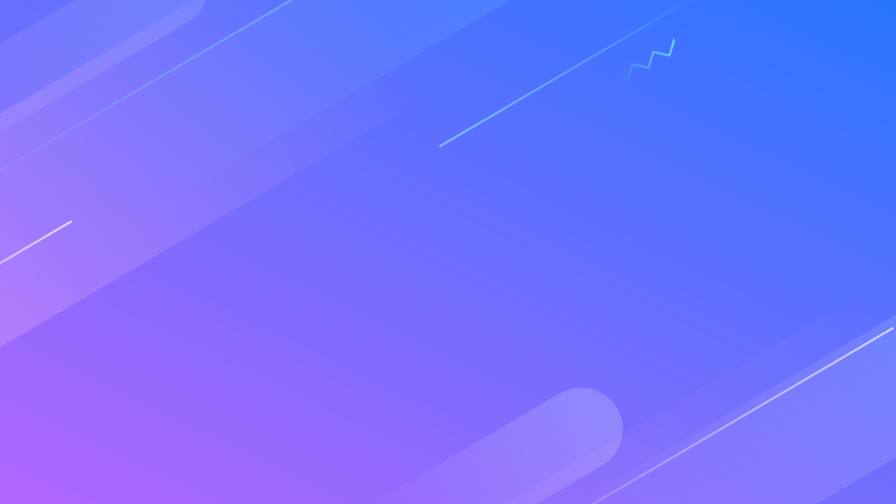
Give the GLSL for this background, as a Shadertoy shader.

```glsl
const vec3 VIOLET = vec3(0.70, 0.40, 0.99);
const vec3 AZURE = vec3(0.16, 0.46, 1.00);
const vec3 PINK = vec3(1.00, 0.72, 0.97);
const vec3 ICE = vec3(0.55, 0.90, 1.00);
const vec3 LILAC = vec3(0.95, 0.95, 1.00);
const vec3 CYAN = vec3(0.45, 0.88, 1.00);
const vec2 GRADIENT = vec2(0.26, 0.54);  // growth of the blend per canvas height
const float TILT = 0.5306;               // slant of every band and line
const float LINE_HALF = 0.0022;
const vec2 ZIGZAG_TIP = vec2(1.620, 0.1175);
const float ZIGZAG_PERIOD = 0.048;
const float ZIGZAG_HEIGHT = 0.022;
const float ZIGZAG_LENGTH = 0.134;

float ramp(float a, float b, float x) {
    return clamp((x - a) / (b - a), 0.0, 1.0);
}

// Coverage of a shape from its signed distance, one pixel soft
float cover(float d) {
    return clamp(0.5 - d * iResolution.y, 0.0, 1.0);
}

// Endless stripe between two heights in the slanted frame
float band(vec2 q, float low, float high) {
    return cover(max(low - q.y, q.y - high));
}

// Bar with a round right end, running off to the left
float roundBar(vec2 q, vec2 tip, float radius) {
    vec2 d = q - tip;
    return cover(length(vec2(max(d.x, 0.0), d.y)) - radius);
}

// Thin line that is clear at its tail and bright at its head
float streak(vec2 q, float height, float tail, float head) {
    float ends = max(min(tail, head) - q.x, q.x - max(tail, head));
    float d = max(abs(q.y - height) - LINE_HALF, ends);
    return cover(d) * ramp(tail, head, q.x);
}

float zigzag(vec2 q) {
    vec2 d = q - ZIGZAG_TIP;
    float wave = abs(fract(d.x / ZIGZAG_PERIOD) - 0.5) * 2.0;
    float side = abs(d.y + ZIGZAG_HEIGHT * (1.0 - wave)) * 0.707;
    float ends = max(d.x, -ZIGZAG_LENGTH - d.x);
    return cover(max(side - LINE_HALF, ends)) * ramp(-ZIGZAG_LENGTH, 0.0, d.x);
}

void mainImage(out vec4 fragColor, in vec2 fragCoord) {
    vec2 p = fragCoord / iResolution.y;
    vec2 along = vec2(cos(TILT), sin(TILT));
    vec2 q = vec2(dot(p, along), dot(p, vec2(-along.y, along.x)));

    // Base gradient
    vec3 color = mix(VIOLET, AZURE, clamp(dot(p, GRADIENT), 0.0, 1.0));

    // Upper left bands
    color = mix(color, PINK, 0.26 * band(q, 0.268, 0.668) * ramp(1.15, 0.1, q.x));
    color = mix(color, ICE, 0.10 * band(q, 0.3495, 0.570) * ramp(0.55, 1.3, q.x));

    // Lower right bands
    color = mix(color, PINK, 0.06 * band(q, -0.820, -0.506) * ramp(1.9, 1.0, q.x));
    color = mix(color, LILAC, 0.13 * band(q, -0.820, -0.576) * ramp(0.95, 1.7, q.x));

    // Round ended bars
    color = mix(color, LILAC, 0.12 * roundBar(q, vec2(0.808, 0.712), 0.076) * ramp(0.0, 0.75, q.x));
    color = mix(color, LILAC, 0.19 * roundBar(q, vec2(1.069, -0.4557), 0.083) * ramp(0.62, 1.1, q.x));

    // Fading lines
    color = mix(color, ICE, 0.65 * streak(q, 0.1705, 1.75, 1.111));
    color = mix(color, LILAC, 0.75 * streak(q, 0.412, -0.2, 0.4065));
    color = mix(color, LILAC, 0.70 * streak(q, -0.5955, 0.75, 1.706));
    color = mix(color, ICE, 0.40 * streak(q, 0.570, 0.2, 1.05));

    // Small zigzag
    color = mix(color, CYAN, 0.85 * zigzag(q));

    fragColor = vec4(color, 1.0);
}
```
